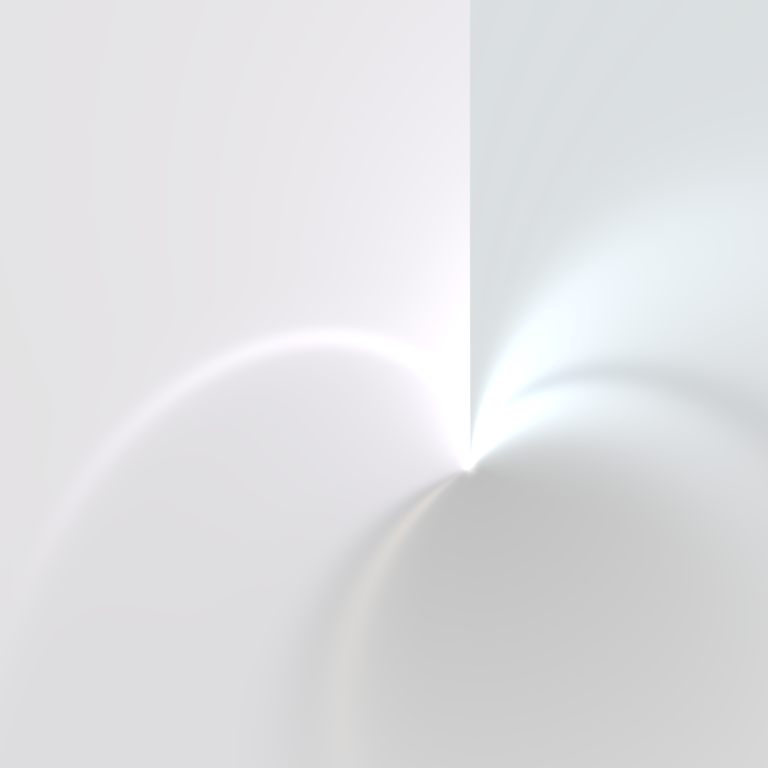
Write a WebGL 2 fragment shader that draws this background.

```glsl
#version 300 es
precision highp float;
// Pale studio backdrop: soft curved sheets of light fan out of a single pole.
// Each half plane is shaded by its angle from the upward seam, and every
// fold, arc and streak is an angle that bends with distance from the pole.
uniform vec2 u_resolution;
out vec4 fragColor;

#define POLE vec2(0.612, 0.391)
#define COOL vec3(0.855, 0.873, 0.880)
#define INNER vec3(0.866, 0.862, 0.871)
#define OUTER vec3(0.889, 0.884, 0.890)
#define ICE vec3(0.86, 1.0, 1.12)
#define LILAC vec3(1.0, 0.92, 1.12)
#define WARM vec3(1.1, 0.9, 0.55)
#define LOBE_GAIN 0.25
#define FOLD_GAIN 0.16
#define ARC_GAIN 0.095
#define SEAM_GAIN 0.16

float bell(float x, float width) {
    float k = x / width;
    return exp(-k * k);
}

// Neutral shade below the pole, lifting with distance
vec3 floorShade(float r) {
    return vec3(0.75 + 0.17 * r);
}

// Right half: bright lobe, dark fold, and cool light beneath the fold
vec3 rightSheet(float angle, float r) {
    vec3 color = mix(COOL, floorShade(r), smoothstep(0.7, 2.0, angle));

    float lobe = angle - (0.16 + 1.45 * r);
    float lobeWidth = lobe < 0.0 ? 0.12 + 0.25 * r : 0.5;
    color += ICE * LOBE_GAIN * exp(-3.2 * r) * bell(lobe, lobeWidth);

    float fold = angle - (0.15 + 4.3 * r - 2.7 * r * r);
    float foldFade = smoothstep(0.03, 0.15, r) * exp(-3.5 * r);
    color -= FOLD_GAIN * foldFade * bell(fold, 0.08 + 0.12 * r);
    color += ICE * 0.2 * exp(-5.0 * r) * bell(fold - 0.25, 0.35);

    // Faint rays beside the seam
    float rays = sin(55.0 * (angle - 0.5 * r)) * bell(angle - 0.2, 0.2);
    return color + 0.003 * rays * smoothstep(0.1, 0.3, r);
}

// Left half: seam glow, thin luminous arc, and a warm streak at the floor
vec3 leftSheet(float angle, float r) {
    float bend = angle - (-0.23 + 4.8 * r - 2.275 * r * r);
    float slope = r * (4.8 - 4.55 * r);
    float arc = bend * r / sqrt(1.0 + slope * slope);
    vec3 color = mix(OUTER, INNER, smoothstep(-0.06, 0.06, arc));

    float streak = angle - (2.14 + 1.45 * r);
    color = mix(color, floorShade(r), smoothstep(-0.7, 0.45, streak));

    float seamGlow = SEAM_GAIN * exp(-1.6 * angle - 2.5 * r);
    float poleGlow = 0.15 * exp(-0.7 * angle - 7.0 * r);
    color += LILAC * (seamGlow + poleGlow * (1.0 - smoothstep(1.6, 2.4, angle)));

    float arcFade = 1.0 - smoothstep(0.2, 0.72, r);
    color += LILAC * arcFade * (ARC_GAIN * 0.8 * bell(arc, 0.011 + 0.012 * r)
        + 0.018 * bell(arc, 0.05));

    float streakFade = exp(-4.0 * r) * smoothstep(0.0, 0.08, r);
    color += WARM * 0.075 * streakFade * bell(streak, 0.09);
    color -= 0.045 * streakFade * bell(streak + 0.17, 0.1);
    return color + LILAC * 0.03 * streakFade * bell(streak + 0.38, 0.14);
}

void main() {
    float unit = min(u_resolution.x, u_resolution.y);
    vec2 p = (gl_FragCoord.xy - POLE * u_resolution) / unit;
    float r = length(p);
    float angle = atan(abs(p.x), p.y);

    // The two sheets meet crisply at the seam and blend at the floor
    float side = smoothstep(-1.0 / unit, 1.0 / unit, p.x);
    vec3 color = mix(leftSheet(angle, r), rightSheet(angle, r), side);

    // Small hot spot where all sheets converge
    color += 0.2 * bell(r, 0.008);
    fragColor = vec4(clamp(color, 0.0, 1.0), 1.0);
}
```
